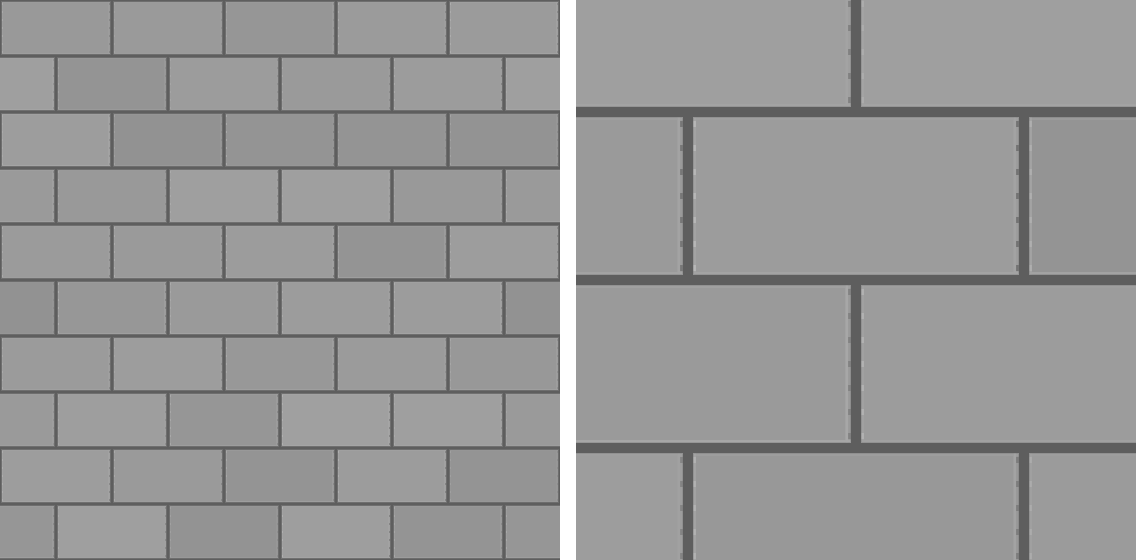
Left: the whole. Right: its middle third, enlarged.
This texture is drawn by a Shadertoy shader. Its source:

```glsl
// Grey running-bond brick wall with dark joints, faint rims and dotted chips on the side edges.

const vec2 BRICKS = vec2(5.0, 10.0);   // repeats across and down
const float JOINT = 0.0062;            // mortar width
const float RIM = 0.0016;              // width of the rim along a brick edge
const float CHIPS = 7.0;               // chips along one side of a brick

const vec3 MORTAR = vec3(0.37);
const vec3 BRICK_DARK = vec3(0.572);
const vec3 BRICK_LIGHT = vec3(0.628);
const vec3 CHIP_DARK = vec3(0.45);
const vec3 CHIP_LIGHT = vec3(0.72);

float hash(vec2 id, float seed) {
    vec3 q = fract(vec3(id, seed) * vec3(0.1031, 0.1137, 0.0973) + 0.137);
    q += dot(q, q.yzx + 33.33);
    return fract((q.x + q.y) * q.z);
}

// Share of a pixel centred at d that lies inside the band from a to b
float band(float d, float a, float b, float px) {
    return clamp((min(d + 0.5 * px, b) - max(d - 0.5 * px, a)) / px, 0.0, 1.0);
}

// Evenly spaced dots along a brick side, t running from 0 to 1
float dots(float t, float count, float px) {
    float d = abs(fract(t * count) - 0.5) / (count * BRICKS.y);
    return 1.0 - smoothstep(0.0018 - 0.5 * px, 0.0018 + 0.5 * px, d);
}

vec3 brickColor(vec2 id, vec2 local, vec2 nearEdge, vec2 farEdge, float px) {
    vec3 color = mix(BRICK_DARK, BRICK_LIGHT, hash(id, 3.0));

    // Soft rim, stronger on some bricks
    float strength = mix(0.1, 0.45, hash(id, 11.0));
    float sides = max(band(nearEdge.x, 0.0, RIM, px), band(farEdge.x, RIM, 2.0 * RIM, px));
    float ends = max(band(nearEdge.y, 0.0, RIM, px), 0.5 * band(farEdge.y, 0.0, RIM, px));
    color = mix(color, CHIP_LIGHT, strength * max(sides, ends));

    // Pale chips on the left side, dark chips on the right
    float chips = dots(local.y, CHIPS, px);
    float wear = mix(0.4, 1.0, hash(id, 23.0));
    color = mix(color, CHIP_LIGHT, wear * chips * band(nearEdge.x, 0.0, RIM, px));
    return mix(color, CHIP_DARK, wear * chips * band(farEdge.x, 0.0, RIM, px));
}

void mainImage(out vec4 fragColor, in vec2 fragCoord) {
    vec2 uv = fragCoord / iResolution.xy;
    float px = 1.0 / min(iResolution.x, iResolution.y);

    // Rows shift by half a brick in turn; brick numbers wrap at the sides
    vec2 grid = uv * BRICKS;
    float row = floor(grid.y);
    grid.x += 0.5 * mod(row + 1.0, 2.0);
    vec2 id = mod(floor(grid), BRICKS);
    vec2 local = fract(grid);

    // Distances from the brick edges, in canvas units
    vec2 nearEdge = local / BRICKS - 0.5 * JOINT;
    vec2 farEdge = (1.0 - local) / BRICKS - 0.5 * JOINT;
    vec2 inset = min(nearEdge, farEdge);
    float inside = clamp(min(inset.x, inset.y) / px + 0.5, 0.0, 1.0);

    vec3 brick = brickColor(id, local, nearEdge, farEdge, px);
    fragColor = vec4(mix(MORTAR, brick, inside), 1.0);
}
```
